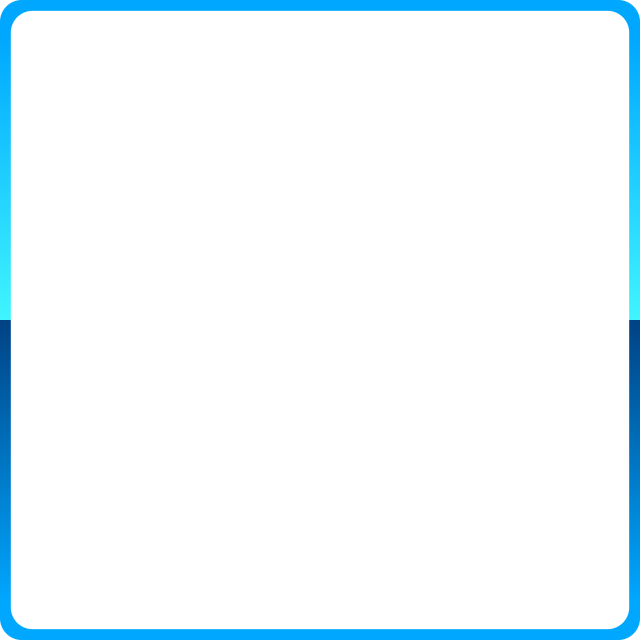
Give the GLSL for this background, as a Shadertoy shader.

```glsl
#define BORDER_WIDTH 0.0169
#define OUTER_RADIUS 0.034
#define INNER_RADIUS 0.034
#define FADE_MARGIN 0.06
#define PAPER vec3(1.0)
#define BLUE vec3(0.0, 0.655, 1.0)
#define CYAN vec3(0.25, 0.96, 1.0)
#define NAVY vec3(0.0, 0.26, 0.52)

// Signed distance to a rounded box centred on the origin
float roundedBox(vec2 p, vec2 halfSize, float radius) {
    vec2 q = abs(p) - halfSize + radius;
    return length(max(q, 0.0)) + min(max(q.x, q.y), 0.0) - radius;
}

// Antialiased coverage of the inside of a shape
float coverage(float dist, float pixel) {
    return clamp(0.5 - dist / pixel, 0.0, 1.0);
}

void mainImage(out vec4 fragColor, in vec2 fragCoord) {
    float scale = min(iResolution.x, iResolution.y);
    float pixel = 1.0 / scale;
    vec2 p = (fragCoord - 0.5 * iResolution.xy) / scale;
    vec2 halfSize = 0.5 * iResolution.xy / scale;

    // Blue at both ends, running to cyan or navy at the middle
    float toMiddle = 1.0 - clamp(abs(p.y) / (halfSize.y - FADE_MARGIN), 0.0, 1.0);
    float upperHalf = coverage(-p.y, pixel);
    vec3 frameColor = mix(BLUE, mix(NAVY, CYAN, upperHalf), toMiddle);

    // Rounded frame around an empty panel
    float outer = coverage(roundedBox(p, halfSize, OUTER_RADIUS), pixel);
    float inner = coverage(roundedBox(p, halfSize - BORDER_WIDTH, INNER_RADIUS), pixel);
    vec3 color = mix(PAPER, frameColor, outer * (1.0 - inner));

    fragColor = vec4(color, 1.0);
}
```
